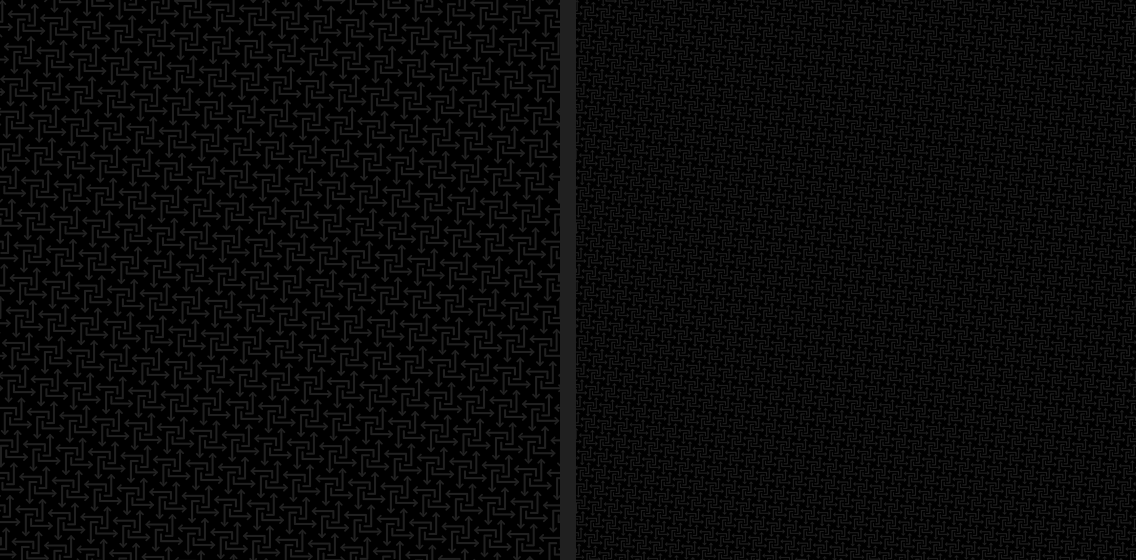
Left, the tile; right, the same tile 2 across and 2 down.
Reproduce this pattern procedurally as a Shadertoy shader.

```glsl
#define LATTICE vec2(17.0, 2.0)    // whole steps, so the tilted grid tiles
#define CENTER vec2(0.5217, 0.4922)
#define HALF_WIDTH 0.031           // lengths below are in grid cells
#define HEAD_THINNING 0.005
#define TIP 0.54
#define SHAFT_OFFSET 0.255
#define BEND 0.092
#define HOOK_END 0.05
#define BARB 0.092
#define GROUND vec3(0.0)
#define LINE vec3(0.128)

float segmentDistance(vec2 p, vec2 a, vec2 b) {
    vec2 ab = b - a;
    float t = clamp(dot(p - a, ab) / dot(ab, ab), 0.0, 1.0);
    return length(p - a - ab * t);
}

// Arrow pointing left, with its tail hooked down toward the middle
float arrowDistance(vec2 p) {
    vec2 tip = vec2(-TIP, SHAFT_OFFSET);
    vec2 corner = vec2(BEND, SHAFT_OFFSET);
    float shaft = segmentDistance(p, tip, corner);
    float hook = segmentDistance(p, corner, vec2(BEND, HOOK_END));
    vec2 mirrored = vec2(p.x, SHAFT_OFFSET + abs(p.y - SHAFT_OFFSET));
    float head = segmentDistance(mirrored, tip, tip + BARB) + HEAD_THINNING;
    return min(min(shaft, hook), head);
}

// Four arrows in quarter turns
float pinwheelDistance(vec2 p) {
    float d = 1e3;
    for (int i = 0; i < 4; i++) {
        d = min(d, arrowDistance(p));
        p = vec2(p.y, -p.x);
    }
    return d;
}

void mainImage(out vec4 fragColor, in vec2 fragCoord) {
    vec2 uv = fragCoord / iResolution.xy - CENTER;

    // Tilted square lattice
    vec2 grid = vec2(LATTICE.x * uv.x - LATTICE.y * uv.y,
                     LATTICE.y * uv.x + LATTICE.x * uv.y);
    vec2 cell = grid - round(grid);
    vec2 tilt = normalize(LATTICE);

    // Arrows reach into neighbouring cells; the motif itself stays upright
    float d = 1e3;
    for (int j = -1; j <= 1; j++) {
        for (int i = -1; i <= 1; i++) {
            vec2 q = cell - vec2(i, j);
            vec2 upright = vec2(tilt.x * q.x + tilt.y * q.y,
                                tilt.x * q.y - tilt.y * q.x);
            d = min(d, pinwheelDistance(upright));
        }
    }

    // Smooth edges about one pixel wide
    float pixel = length(LATTICE) / min(iResolution.x, iResolution.y);
    float ink = 1.0 - smoothstep(-0.6 * pixel, 0.6 * pixel, d - HALF_WIDTH);
    fragColor = vec4(mix(GROUND, LINE, ink), 1.0);
}
```
